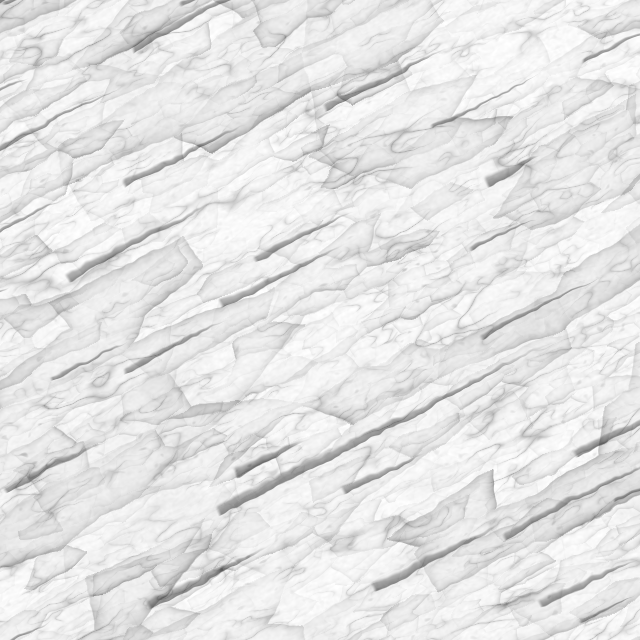
A WebGL 1 fragment shader for this texture map:

```glsl
precision highp float;
// Pale layered rock: slanted slabs with soft occlusion in their cracks and crevices.
uniform vec2 u_resolution;

vec2 hash2(vec2 p) {
  p = vec2(dot(p, vec2(127.1, 311.7)), dot(p, vec2(269.5, 183.3)));
  return fract(sin(p) * 43758.545);
}

// Gradient noise, roughly -0.7 to 0.7
float noise(vec2 p) {
  vec2 i = floor(p), f = fract(p);
  vec2 w = f * f * f * (f * (f * 6.0 - 15.0) + 10.0);
  vec2 e = vec2(0.0, 1.0);
  float a = dot(hash2(i) * 2.0 - 1.0, f);
  float b = dot(hash2(i + e.yx) * 2.0 - 1.0, f - e.yx);
  float c = dot(hash2(i + e.xy) * 2.0 - 1.0, f - e.xy);
  float d = dot(hash2(i + e.yy) * 2.0 - 1.0, f - e.yy);
  return mix(mix(a, b, w.x), mix(c, d, w.x), w.y);
}

float fbm(vec2 p) {
  float sum = 0.0, amp = 0.6;
  for (int i = 0; i < 4; i++) {
    sum += amp * noise(p);
    p = p * 2.07 + 17.3;
    amp *= 0.55;
  }
  return sum;
}

vec2 wobble(vec2 p) {
  return vec2(noise(p), noise(p + 41.7));
}

float plateHeight(vec2 id) {
  return hash2(id + 7.3).x;
}

// Stretched cells of random height: x = shadow cast by higher neighbours, y = own height
vec2 plates(vec2 q, vec2 scale, float reach, float px) {
  vec2 p = q * scale, base = floor(p), nearId = base, nearSite = p;
  float best = 9.0;
  for (int j = -1; j <= 1; j++)
    for (int i = -1; i <= 1; i++) {
      vec2 id = base + vec2(float(i), float(j));
      vec2 site = id + 0.12 + 0.76 * hash2(id);
      float d = dot(site - p, site - p);
      if (d < best) { best = d; nearId = id; nearSite = site; }
    }
  float h = plateHeight(nearId), shadow = 0.0;
  for (int j = -1; j <= 1; j++)
    for (int i = -1; i <= 1; i++) {
      vec2 id = base + vec2(float(i), float(j));
      vec2 site = id + 0.12 + 0.76 * hash2(id);
      vec2 across = site - nearSite;
      if (dot(across, across) > 0.0001) {
        vec2 n = normalize(across);
        float d = dot(0.5 * (site + nearSite) - p, n) / length(n * scale);
        float drop = max(plateHeight(id) - h, 0.0) * (0.9 - 0.25 * n.y);
        shadow = max(shadow, drop * exp(-d / reach) * smoothstep(0.0, 1.3 * px, d));
      }
    }
  return vec2(shadow, h);
}

// Scattered wedges: blunt at the left, tapering right, darkest along the lower lip
float crevices(vec2 q, vec2 cell, float thick, float px) {
  vec2 base = floor(q / cell);
  float dark = 0.0;
  for (int j = -1; j <= 1; j++)
    for (int i = -1; i <= 0; i++) {
      vec2 id = base + vec2(float(i), float(j));
      vec2 place = hash2(id + 3.1), size = hash2(id + 23.9);
      vec2 local = q - (id + place) * cell;
      float u = local.x / (cell.x * mix(0.3, 1.0, size.x));
      float top = thick * mix(0.3, 1.0, size.y) * pow(clamp(1.0 - u, 0.0, 1.0), 0.7);
      float y = local.y + 0.12 * thick * noise(q * 45.0);
      float inside = smoothstep(0.0, 1.5 * px, y) * (1.0 - smoothstep(top * 0.7, top + px, y));
      inside *= smoothstep(0.0, 0.008, local.x) * (1.0 - smoothstep(0.7, 1.0, u));
      float depth = mix(0.46, 0.17, clamp(y / (top + px), 0.0, 1.0));
      dark = max(dark, inside * depth * step(hash2(id + 51.0).x, 0.58));
    }
  return dark;
}

// Thin broken lines along the zero contours of noise
float cracks(vec2 p, float width) {
  return exp(-abs(noise(p)) / width) * smoothstep(0.0, 0.35, noise(p * 0.45 + 31.0));
}

void main() {
  float px = 1.0 / min(u_resolution.x, u_resolution.y);
  vec2 uv = gl_FragCoord.xy * px + 2.3;

  // Bedding direction, bent and made jagged
  vec2 q = vec2(dot(uv, vec2(0.887, 0.462)), dot(uv, vec2(-0.462, 0.887)));
  q.y += 0.016 * noise(q * vec2(3.0, 6.0));
  q += 0.007 * wobble(q * 21.0) + 0.003 * wobble(q * 68.0);

  // Slabs, blocks and chips
  vec2 slab = plates(q, vec2(4.6, 14.0), 0.008, px);
  vec2 block = plates(q + 5.0, vec2(11.0, 31.0), 0.0045, px);
  vec2 chip = plates(q + 9.0, vec2(23.0, 62.0), 0.0025, px);
  float patchy = clamp(0.75 + 1.3 * noise(q * vec2(9.0, 16.0)), 0.15, 1.4);
  float worn = clamp(0.7 + 1.5 * noise(q * vec2(5.0, 8.0) + 60.0), 0.1, 1.4);

  float light = 0.985;
  light -= 0.05 * pow(1.0 - slab.y, 2.0) + 0.035 * pow(1.0 - block.y, 3.0);
  light -= 0.06 * smoothstep(0.0, 0.5, fbm(q * vec2(5.0, 11.0)));
  light *= 1.0 - 0.5 * slab.x * patchy;
  light *= 1.0 - 0.42 * block.x * worn;
  light *= 1.0 - 0.32 * chip.x * patchy * worn;

  // Deep crevices and hairline cracks
  light *= 1.0 - crevices(q, vec2(0.3, 0.085), 0.02, px);
  light *= 1.0 - crevices(q + 1.7, vec2(0.72, 0.4), 0.042, px);
  light *= 1.0 - 0.24 * cracks(q * vec2(12.0, 38.0), 0.035);
  light *= 1.0 - 0.16 * cracks(q * vec2(30.0, 75.0) + 12.0, 0.07);

  // Fine grain and small pits
  light += 0.035 * noise(q * vec2(75.0, 130.0)) + 0.03 * noise(q * vec2(150.0, 210.0));
  light -= 0.12 * smoothstep(0.28, 0.6, noise(q * vec2(60.0, 110.0) + 80.0)) * worn;

  gl_FragColor = vec4(vec3(clamp(light, 0.35, 1.0)), 1.0);
}
```
